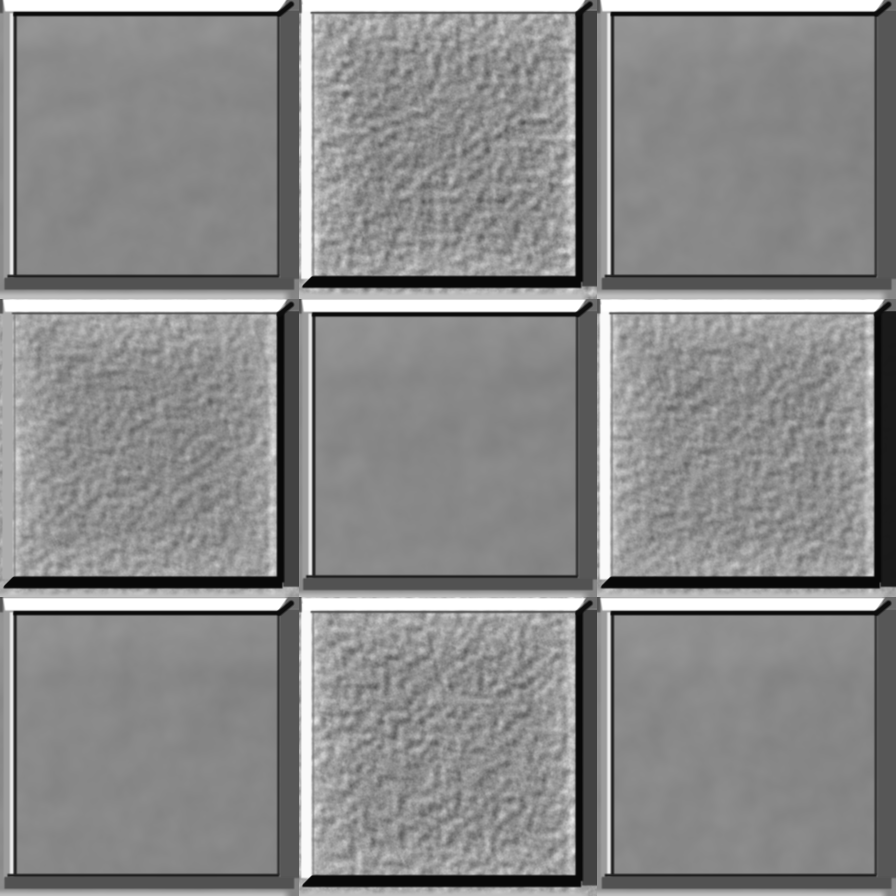
Reproduce this texture map procedurally as a Shadertoy shader.

```glsl
// Embossed grey relief of 3 by 3 square tiles, alternating smooth and rough faces
const float TILES = 3.0;
const float FACE_GREY = 0.53;
const float HIGHLIGHT = 0.98;
const float SHADOW = 0.03;
const float GUTTER_GREY = 0.34;

float hash21(vec2 p) {
    vec3 a = fract(vec3(p.xyx) * 0.1031);
    a += dot(a, a.yzx + 33.33);
    return fract((a.x + a.y) * a.z);
}

float valueNoise(vec2 p) {
    vec2 i = floor(p), f = fract(p);
    f = f * f * (3.0 - 2.0 * f);
    vec2 e = vec2(0.0, 1.0);
    return mix(mix(hash21(i), hash21(i + e.yx), f.x),
               mix(hash21(i + e.xy), hash21(i + e.yy), f.x), f.y);
}

float fbm(vec2 p) {
    float sum = 0.0, amplitude = 0.5;
    for (int octave = 0; octave < 3; octave++) {
        sum += amplitude * valueNoise(p);
        p = mat2(0.8, 0.6, -0.6, 0.8) * p * 1.9 + 17.3;
        amplitude *= 0.5;
    }
    return sum;
}

// Height difference along the light, which falls from the upper left
float emboss(vec2 p) {
    vec2 towardLight = vec2(-0.32, -0.32);
    return fbm(p - towardLight) - fbm(p + towardLight);
}

float span(float x, float start, float end, float soft) {
    return smoothstep(start - soft, start + soft, x) - smoothstep(end - soft, end + soft, x);
}

float box(vec2 p, vec2 lo, vec2 hi, float soft) {
    return span(p.x, lo.x, hi.x, soft) * span(p.y, lo.y, hi.y, soft);
}

float segmentDistance(vec2 p, vec2 a, vec2 b) {
    vec2 ab = b - a;
    return length(p - a - ab * clamp(dot(p - a, ab) / dot(ab, ab), 0.0, 1.0));
}

float smoothFace(vec2 q, vec2 id) {
    float drift = valueNoise(q * 5.0 + id * 19.0) - 0.5;
    float topGlow = 1.0 - smoothstep(0.06, 0.3, q.y);
    return FACE_GREY + 0.02 * drift + 0.035 * topGlow + 0.02 * (0.5 - q.x)
         + 0.04 * emboss(q * 13.0 + id * 31.0);
}

float roughFace(vec2 q, vec2 id) {
    vec2 inset = min(q, 1.0 - q);
    float patchy = fbm(q * 6.0 + id * 23.0) - 0.45;
    float rim = 1.0 - smoothstep(0.03, 0.25, min(inset.x, inset.y) + 0.16 * patchy);
    float grain = mix(0.26, 0.38, hash21(id + 4.7));
    return FACE_GREY + 0.02 + 0.1 * rim + 0.06 * patchy
         + grain * emboss(q * 42.0 + id * 57.0);
}

// Shallow bevels: fine double line at left, grey bands at right and bottom
float smoothBevel(float tone, vec2 q, float soft) {
    tone = mix(tone, GUTTER_GREY, box(q, vec2(0.938, 0.04), vec2(1.1, 0.94), soft));
    tone = mix(tone, 0.2, box(q, vec2(0.928, 0.055), vec2(0.937, 0.93), soft));
    tone = mix(tone, 0.61, box(q, vec2(0.012, 0.04), vec2(0.05, 0.94), soft));
    tone = mix(tone, 0.92, box(q, vec2(0.033, 0.05), vec2(0.045, 0.935), soft));
    tone = mix(tone, 0.13, box(q, vec2(0.046, 0.05), vec2(0.056, 0.93), soft));
    tone = mix(tone, 0.32, box(q, vec2(0.015, 0.936), vec2(0.985, 0.976), soft));
    tone = mix(tone, 0.12, box(q, vec2(0.025, 0.926), vec2(0.935, 0.936), soft));
    return mix(tone, 0.04, box(q, vec2(0.045, 0.044), vec2(0.937, 0.06), soft));
}

// Deep bevels: bright left wall, black right and bottom walls
float roughBevel(float tone, vec2 q, vec2 id, float soft) {
    bool firstColumn = id.x < 0.5, lastColumn = id.x > TILES - 1.5;
    float leftTone = firstColumn ? 0.68 : HIGHLIGHT;
    float rightGutter = lastColumn ? 0.1 : 0.26;
    tone += 0.14 * span(q.x, 0.035, 0.06, 0.025) + 0.12 * span(q.x, 0.9, 0.925, 0.012);
    tone = mix(tone, leftTone, box(q, vec2(0.008, 0.02), vec2(0.043, 0.94), soft));
    tone = mix(tone, 0.4, 0.6 * box(q, vec2(0.046, 0.05), vec2(0.052, 0.93), soft));
    tone = mix(tone, rightGutter, box(q, vec2(0.948, 0.04), vec2(1.1, 0.965), soft));
    tone = mix(tone, SHADOW, box(q, vec2(0.927, 0.045), vec2(0.952, 0.95), soft));
    float mitre = smoothstep(-soft, soft, q.x + q.y - 0.975);
    tone = mix(tone, SHADOW, mitre * box(q, vec2(0.012, 0.93), vec2(0.946, 0.97), soft));
    return mix(tone, 0.3, box(q, vec2(0.04, 0.045), vec2(0.93, 0.052), soft));
}

// Bright top wall with a chamfered end and a dark hook at the right corner
float topBevel(float tone, vec2 q, float soft) {
    tone = mix(tone, 0.33, box(q, vec2(-0.1, -0.1), vec2(0.01, 0.05), soft));
    tone = mix(tone, 0.42, box(q, vec2(0.955, -0.1), vec2(1.1, 0.04), soft));
    float chamfer = 0.963 - 0.7 * q.y;
    float wall = span(q.x, 0.01 + 0.15 * q.y, chamfer, soft) * span(q.y, 0.002, 0.044, soft);
    tone = mix(tone, 1.0, wall);
    float hook = segmentDistance(q, vec2(0.936, 0.052), vec2(0.975, 0.02)) - 0.009;
    return mix(tone, 0.05, 1.0 - smoothstep(-soft, soft, hook));
}

void mainImage(out vec4 fragColor, in vec2 fragCoord) {
    vec2 grid = fragCoord / iResolution.xy * TILES;
    grid.y = TILES - grid.y;
    vec2 id = floor(grid), q = fract(grid);
    if (id.y < 0.5) q.y += 0.006;
    float soft = max(0.005, 0.75 * TILES / iResolution.y);

    bool isRough = mod(id.x + id.y, 2.0) > 0.5;
    float tone = isRough ? roughBevel(roughFace(q, id), q, id, soft)
                         : smoothBevel(smoothFace(q, id), q, soft);
    float joint = smoothstep(0.972, 1.0, q.y) * (1.0 - smoothstep(0.94, 0.98, q.x));
    tone = mix(tone, 0.75, joint);
    tone = topBevel(tone, q, soft);
    fragColor = vec4(vec3(clamp(tone, 0.0, 1.0)), 1.0);
}
```
